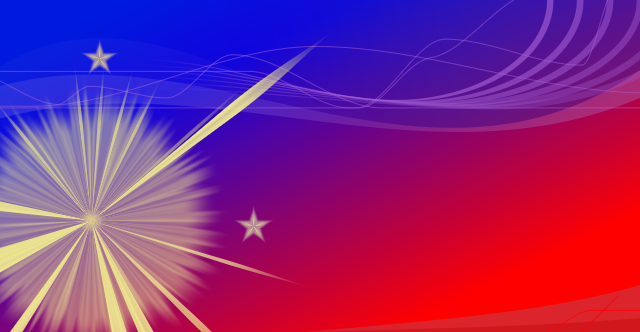
A WebGL 1 fragment shader for this background:

```glsl
precision highp float;
// Blue to red backdrop with a pale sunburst, two stars and flowing translucent ribbons.
uniform vec2 u_resolution;

const float ASPECT = 1.925;
const float TAU = 6.2831853;
const vec3 SKY = vec3(0.0, 0.1, 0.87);
const vec3 BLUE = vec3(0.06, 0.02, 0.87);
const vec3 RED = vec3(1.0, 0.0, 0.0);
const vec3 VEIL = vec3(0.1, 0.2, 0.7);
const vec3 BAND = vec3(0.68, 0.6, 0.88);
const vec3 RIBBON = vec3(0.66, 0.38, 0.84);
const vec3 FLOOR_WAVE = vec3(0.72, 0.28, 0.34);
const vec3 CREAM = vec3(0.93, 0.9, 0.56);
const vec3 STAR_RIM = vec3(0.74, 0.64, 0.62);
const vec2 SUN = vec2(0.275, 0.335);
const float SUN_RADIUS = 0.36;
const float THREAD = 0.0015;

float px;  // one pixel in canvas units

float hash(float n) { return fract(sin(n * 12.9898) * 43758.547); }

// Noise round the circle, with a whole number of cells
float angleNoise(float turn, float cells, float seed) {
  float x = fract(turn) * cells;
  float i = floor(x), f = x - i;
  f *= f * (3.0 - 2.0 * f);
  return mix(hash(i + seed), hash(mod(i + 1.0, cells) + seed), f);
}

float fill(float d) { return clamp(0.5 - d / px, 0.0, 1.0); }
float stroke(float d, float halfWidth) { return fill(abs(d) - halfWidth); }

// Cubic with its crest at a and its trough at b
float swell(float x, vec2 a, vec2 b) {
  float t = (x - a.x) / (b.x - a.x);
  return mix(a.y, b.y, t * t * (3.0 - 2.0 * t));
}

// Heights of the thin wandering threads
float thread(int k, float x) {
  if (k == 0) return 0.675 + 0.207 * smoothstep(1.07, 1.34, x)
    - 0.078 * smoothstep(1.34, 1.75, x) + 0.25 * smoothstep(1.75, 1.86, x);
  if (k == 1) return 0.785 - 0.11 * smoothstep(0.75, 1.05, x)
    + 0.15 * smoothstep(1.08, 1.3, x) + 0.2 * smoothstep(1.28, 1.62, x);
  if (k == 2) return 0.785 - 0.1 * smoothstep(-0.1, 0.18, x)
    + 0.055 * smoothstep(0.17, 0.27, x) - 0.035 * smoothstep(0.27, 0.5, x)
    + 0.13 * smoothstep(0.5, 0.7, x) - 0.16 * smoothstep(0.7, 1.15, x);
  return 0.68 + 0.18 * smoothstep(0.1, 0.95, x) - 0.14 * smoothstep(0.95, 1.95, x);
}

float threadMask(int k, vec2 p) {
  float slope = (thread(k, p.x + 0.004) - thread(k, p.x - 0.004)) / 0.008;
  return stroke((p.y - thread(k, p.x)) / sqrt(1.0 + slope * slope), THREAD);
}

// Ribbon i: a gentle slope that turns up into a quarter ellipse
float ribbon(float i, vec2 p) {
  float turnX = 1.2 + 0.05 * i, low = 0.697 - 0.004 * i;
  float d = p.y - swell(p.x, vec2(0.42, 0.82 - 0.017 * i), vec2(turnX, low));
  if (p.x > turnX) {
    vec2 r = vec2(0.455 + 0.04 * i, 1.0 - low);
    vec2 q = (p - vec2(turnX, 1.0)) / r;
    float k = length(q);
    d = k * (k - 1.0) / max(length(q / r), 0.001);
  }
  float halfWidth = mix(0.0018, 0.01, smoothstep(1.1, 1.75, p.x));
  return stroke(d, halfWidth) * smoothstep(0.4, 0.9, p.x);
}

// Tapering beam; angle and half width in degrees
float beam(vec2 q, float angle, float halfWidth, float reach) {
  float r = length(q);
  float off = abs(mod(atan(q.y, q.x) - radians(angle) + 0.5 * TAU, TAU) - 0.5 * TAU);
  float taper = 1.0 - smoothstep(0.55 * reach, reach, r);
  return fill(r * (off - radians(halfWidth) * taper)) * taper;
}

vec3 addStar(vec3 c, vec2 q, float size) {
  float sector = TAU / 5.0;
  float a = abs(mod(atan(q.x, q.y) + 0.5 * sector, sector) - 0.5 * sector);
  float r = length(q);
  vec2 tip = vec2(size, 0.0);
  vec2 edge = 0.4 * size * vec2(cos(0.5 * sector), sin(0.5 * sector)) - tip;
  float d = dot(r * vec2(cos(a), sin(a)) - tip, normalize(vec2(edge.y, -edge.x)));
  float core = (1.0 - smoothstep(0.0, 0.3, a)) * (1.0 - smoothstep(0.2, 0.8, r / size));
  return mix(c, mix(STAR_RIM, CREAM, core), 0.85 * (1.0 - smoothstep(-0.006, 0.005, d)));
}

vec3 addSun(vec3 c, vec2 q) {
  float r = length(q), turn = atan(q.y, q.x) / TAU;
  // Fibrous disc
  float rim = SUN_RADIUS + 0.07 * angleNoise(turn, 190.0, 3.0);
  float disc = 1.0 - smoothstep(rim - 0.11, rim, r);
  c = mix(c, CREAM, disc * (0.42 + 0.2 * angleNoise(turn, 240.0, 40.0)));
  // Scattered fine rays
  float fine = pow(angleNoise(turn, 110.0, 90.0), 5.0);
  float rays = 0.65 * fine * (1.0 - smoothstep(0.15, rim + 0.04, r));
  // Main beams
  rays = max(rays, beam(q, 38.2, 1.9, 0.96));
  rays = max(rays, 0.5 * beam(q, 41.5, 0.8, 0.66));
  rays = max(rays, beam(q, 171.0, 3.0, 0.8));
  rays = max(rays, beam(q, 203.0, 6.5, 0.9));
  rays = max(rays, beam(q, 236.0, 2.2, 0.8));
  rays = max(rays, beam(q, 284.0, 3.6, 0.8));
  rays = max(rays, beam(q, 296.0, 3.2, 0.8));
  rays = max(rays, 0.8 * beam(q, 316.0, 1.4, 0.75));
  rays = max(rays, 0.8 * beam(q, 343.0, 0.8, 0.72));
  for (int i = 0; i < 5; i++) {
    float k = float(i);
    rays = max(rays, 0.75 * beam(q, 64.0 + 10.7 * k + 22.0 * step(3.5, k), 1.0, 0.5));
  }
  rays = max(rays, 0.8 * (1.0 - smoothstep(0.0, 0.05, r)));
  return mix(c, CREAM, rays * (0.85 + 0.15 * angleNoise(turn, 300.0, 7.0)));
}

void main() {
  vec2 p = gl_FragCoord.xy / u_resolution * vec2(ASPECT, 1.0);
  px = 1.0 / u_resolution.y;

  // Slanted gradient
  float t = 0.463 * p.x + 0.947 * (1.0 - p.y) - 0.5;
  vec3 c = mix(mix(BLUE, SKY, smoothstep(0.0, 0.35, -t)), RED, clamp(t, 0.0, 1.0));

  // Upper waves
  float bandTop = swell(p.x, vec2(0.27, 0.775), vec2(1.36, 0.615));
  float bandLow = swell(p.x, vec2(0.375, 0.688), vec2(1.38, 0.6025));
  float hump = swell(p.x, vec2(0.3, 0.885), vec2(1.3, 0.62));
  c = mix(c, VEIL, 0.32 * fill(bandTop - p.y) * smoothstep(0.6, 1.5, p.x));
  c = mix(c, BAND, 0.05 * fill(p.y - hump) * fill(bandLow - p.y) * (1.0 - smoothstep(0.5, 1.3, p.x)));
  float bandAlpha = mix(0.17, 0.27, smoothstep(0.9, 1.9, p.x));
  c = mix(c, BAND, bandAlpha * fill(p.y - bandTop) * fill(bandLow - p.y));

  // Ribbons and threads
  for (int i = 0; i < 6; i++) {
    float k = float(i);
    c = mix(c, RIBBON, (0.62 - 0.07 * k) * ribbon(k, p));
  }
  for (int k = 0; k < 4; k++) c = mix(c, RIBBON, 0.5 * threadMask(k, p));

  // Lower right waves
  float s = max(p.x - 0.92, 0.0);
  float floorTop = 0.09 * s + 0.05 * s * s * s * s;
  c = mix(c, FLOOR_WAVE, 0.5 * fill(p.y - floorTop));
  c = mix(c, RED * 0.75, 0.35 * fill(p.y - 0.3 * floorTop));
  float curl = 0.07 * smoothstep(1.62, 1.78, p.x) - 0.005;
  c = mix(c, RED, 0.8 * stroke(p.y - curl, THREAD) * step(1.62, p.x));
  c = mix(c, RED, 0.8 * stroke(0.7 * (p.y - p.x + 1.75), THREAD) * fill(p.y - 0.11));

  c = addSun(c, p - SUN);
  c = addStar(c, p - vec2(0.3, 0.823), 0.05);
  c = addStar(c, p - vec2(0.763, 0.318), 0.053);
  gl_FragColor = vec4(c, 1.0);
}
```
